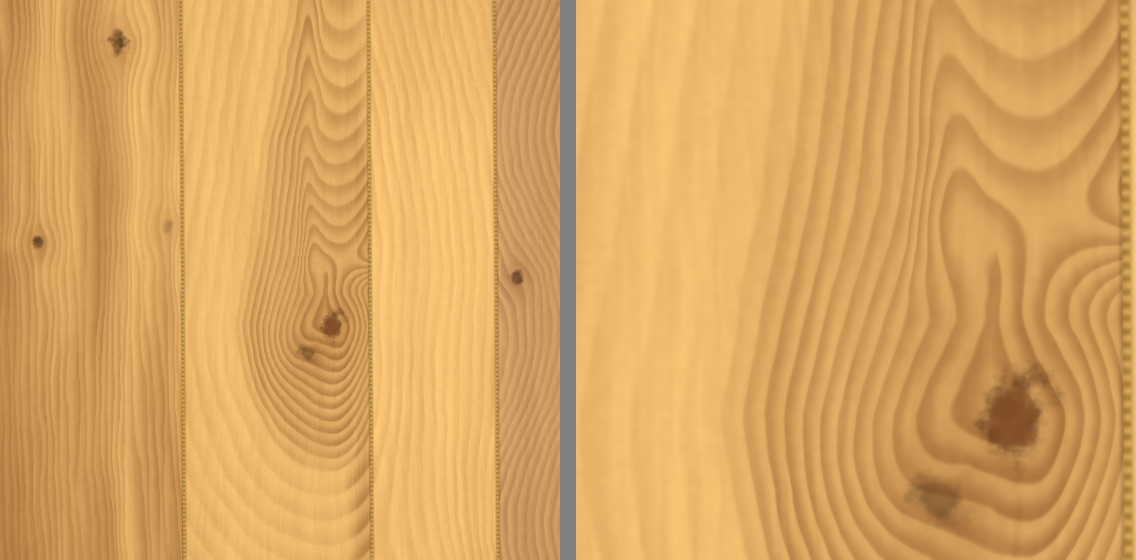
Left: the whole. Right: its middle third, enlarged.
Write a Shadertoy shader that draws this texture.

```glsl
// Four vertical planks of honey-coloured wood with knots, curved grain and beaded seams.

float hash(vec2 p) {
    return fract(sin(dot(p, vec2(127.1, 311.7))) * 43758.5453);
}

float noise(vec2 p) {
    vec2 i = floor(p), f = fract(p);
    f = f * f * (3.0 - 2.0 * f);
    return mix(mix(hash(i), hash(i + vec2(1, 0)), f.x),
               mix(hash(i + vec2(0, 1)), hash(i + vec2(1, 1)), f.x), f.y);
}

float fbm(vec2 p) {
    float sum = 0.0, amp = 0.5;
    for (int i = 0; i < 4; i++) {
        sum += amp * noise(p);
        p = p * 2.03 + 17.3;
        amp *= 0.5;
    }
    return sum;
}

const vec3 seams = vec3(0.3295, 0.6645, 0.8895);

float plankAt(float x) {
    return dot(step(seams, vec3(x)), vec3(1));
}

// Growth rings: slow darkening, then a quick return to light
float rings(float phase) {
    float r = fract(phase);
    return smoothstep(0.1, 0.8, r) * (1.0 - smoothstep(0.82, 1.0, r));
}

// Ring phase (x) and darkness (y) of the plank with the large knot
vec2 cathedralGrain(vec2 p) {
    vec2 d = p - vec2(0.59, 0.42);
    float side = abs(d.x) * (d.x > 0.0 ? 1.5 : 1.0);
    float f = d.y < 0.0 ? length(vec2(side, d.y * 0.65)) : side + 0.17 * d.y;
    float phase = 35.0 * f + 35.0 * min(f, 0.17);
    float band = 1.0 - smoothstep(0.13, 0.19, f);

    // Stacked U-shaped rings above the knot
    float h = d.y - 20.0 * pow(p.x - 0.61, 2.0);
    float upper = smoothstep(0.53, 0.58, p.x) * smoothstep(0.05, 0.14, d.y);
    phase = mix(phase, 26.0 * sqrt(max(h, 0.0)) - 7.0, upper);
    band *= 1.0 - 0.35 * upper * smoothstep(0.2, 0.5, d.y);
    band = max(band, smoothstep(0.61, 0.65, p.x) * smoothstep(0.0, -0.2, d.y));
    return vec2(phase, band);
}

void mainImage(out vec4 fragColor, in vec2 fragCoord) {
    vec2 uv = fragCoord / iResolution.xy;
    vec2 p = uv + vec2(0.007 * uv.y, 0.0);
    float plank = plankAt(p.x);
    vec2 seed = vec2(plank * 13.7, plank * 5.1);

    // Knots: position, radius, strength
    vec4 knots[6] = vec4[6](
        vec4(0.597, 0.420, 0.021, 1.0), vec4(0.552, 0.365, 0.015, 0.5),
        vec4(0.220, 0.925, 0.016, 0.8), vec4(0.072, 0.567, 0.010, 0.9),
        vec4(0.927, 0.503, 0.011, 0.8), vec4(0.303, 0.595, 0.011, 0.3));

    // Wavy grain, pushed aside by the knots
    vec2 g = p;
    g.x += 0.035 * (fbm(p * vec2(5, 3) + seed) - 0.5);
    g += 0.010 * (fbm(p * vec2(18, 12) + seed) - 0.5);
    float knot = 0.0, stain = 0.0, heart = 0.0;
    for (int i = 0; i < 6; i++) {
        vec4 k = knots[i];
        if (plankAt(k.x) != plank) continue;
        vec2 d = (p - k.xy) / k.z;
        float r = length(d * vec2(1.0, 0.75)) + 1.6 * (fbm(p * 70.0) - 0.5);
        g.x -= 0.7 * d.x * k.z * exp(-dot(d, d) * 0.07);
        knot = max(knot, k.w * (1.0 - smoothstep(0.2, 1.2, r)) * (0.55 + 0.6 * noise(p * 130.0)));
        stain += k.w * exp(-r * r * 0.16);
        if (i == 0) heart = 1.0 - smoothstep(0.4, 0.9, r);
    }

    // Tone, ring phase and ring contrast of each plank
    float streak = fbm(vec2(g.x * 17.0, g.y * 1.3) + seed);
    float tone, phase, contrast;
    if (plank == 1.0) {
        vec2 c = cathedralGrain(g);
        phase = c.x;
        tone = 0.88 - 0.25 * c.y;
        contrast = 0.10 + 0.22 * c.y;
    } else if (plank == 0.0) {
        phase = g.x * 72.0 + 5.0 * streak;
        tone = 0.64 + 0.9 * (streak - 0.47);
        tone -= 0.14 * smoothstep(0.09, 0.03, g.x) * smoothstep(0.57, 0.53, g.y);
        contrast = 0.17;
    } else if (plank == 2.0) {
        float fan = g.x + 0.16 * max(g.y - 0.55, 0.0) * g.y;
        float arch = smoothstep(0.3, 0.0, g.y);
        phase = fan * 48.0 + arch * (6.0 * g.y + 160.0 * pow(g.x - 0.79, 2.0));
        tone = 0.95 - 0.08 * smoothstep(0.7, 1.0, g.y);
        contrast = 0.13;
    } else {
        phase = (g.x + 0.05 * sin(g.y * 9.0 + 1.0)) * 62.0;
        tone = 0.60;
        contrast = 0.20;
    }
    tone -= contrast * rings(phase) * (0.6 + 0.8 * noise(p * vec2(20, 6) + seed));
    tone += 0.22 * (streak - 0.47);
    tone += 0.09 * (noise(vec2(g.x * 260.0, g.y * 14.0)) - 0.5) + 0.05 * (noise(p * 200.0) - 0.5);
    tone -= 0.22 * stain + 0.22 * dot(uv - 0.5, uv - 0.5);

    vec3 color = mix(vec3(0.66, 0.44, 0.23), vec3(1.00, 0.80, 0.48), tone);
    color += vec3(-0.01, 0.00, 0.04) * smoothstep(2.5, 3.0, plank);
    color = mix(color, vec3(0.32, 0.21, 0.11), clamp(knot, 0.0, 0.85));
    color = mix(color, vec3(0.55, 0.32, 0.16), 0.7 * heart);

    // Beaded seams with a dark edge
    vec3 gaps = abs(p.x - seams);
    float gap = min(gaps.x, min(gaps.y, gaps.z));
    float bead = 0.5 + 0.5 * sin(uv.y * 800.0);
    vec3 seamColor = mix(vec3(0.66, 0.48, 0.20), vec3(0.84, 0.66, 0.33), bead);
    color *= 1.0 - 0.18 * (1.0 - smoothstep(0.002, 0.006, gap));
    color = mix(color, seamColor, 0.85 * (1.0 - smoothstep(0.001, 0.0035, gap)));

    fragColor = vec4(clamp(color, 0.0, 1.0), 1.0);
}
```
